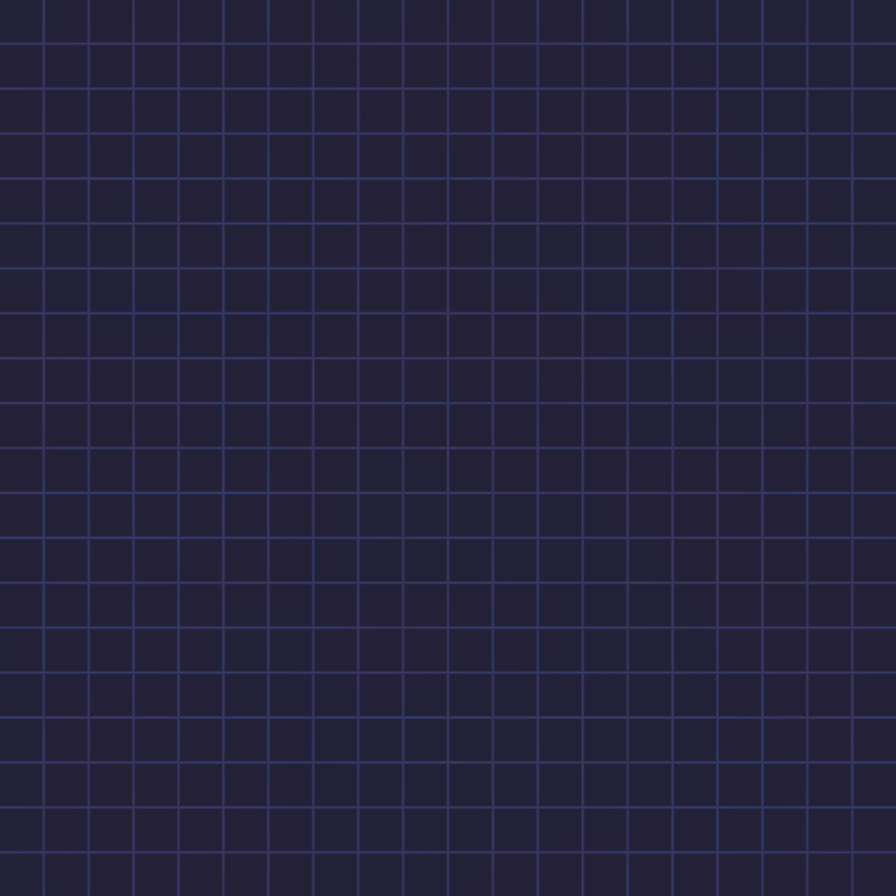
Write a WebGL 1 fragment shader that draws this pattern.

```glsl
precision highp float;
// Thin indigo square grid on a dark violet-navy ground.
// Lines come from the distance to the nearest rule on each axis; slow value
// noise drifts the hue and strength, and a weak halo tints the ground beside them.

uniform vec2 u_resolution;

const float PITCH = 0.05013;      // distance between rules
const float LAST_RULE = 9.0;      // rules on each side of the centre one
const float LINE_HALF = 0.0012;   // half the line width
const float LINE_SOFT = 0.0016;   // softness of the line edge
const float HALO_REACH = 0.0042;  // spread of the tint beside a line
const float HALO_AMOUNT = 0.45;
const float FADE = 0.22;          // strength lost on the weakest stretches
const float GROUND_DRIFT = 0.007; // hue change across the ground

const vec3 GROUND = vec3(0.140, 0.130, 0.215);
const vec3 HALO = vec3(0.130, 0.130, 0.240);
const vec3 LINE_VIOLET = vec3(0.252, 0.228, 0.405);
const vec3 LINE_BLUE = vec3(0.215, 0.240, 0.440);

float hash(vec2 p) {
  vec3 q = fract(vec3(p.xyx) * 0.1031);
  q += dot(q, q.yzx + 33.33);
  return fract((q.x + q.y) * q.z);
}

float noise(vec2 p) {
  vec2 cell = floor(p);
  vec2 f = fract(p);
  f = f * f * (3.0 - 2.0 * f);
  float low = mix(hash(cell), hash(cell + vec2(1.0, 0.0)), f.x);
  float high = mix(hash(cell + vec2(0.0, 1.0)), hash(cell + vec2(1.0, 1.0)), f.x);
  return mix(low, high, f.y);
}

void main() {
  vec2 uv = gl_FragCoord.xy / u_resolution;
  float pixel = 1.0 / min(u_resolution.x, u_resolution.y);

  // Nearest vertical (x) and horizontal (y) rule
  vec2 centred = uv - 0.5;
  vec2 rule = clamp(floor(centred / PITCH + 0.5), -LAST_RULE, LAST_RULE);
  vec2 dist = abs(centred - rule * PITCH);

  // Smoothed coverage of each rule
  float soft = max(LINE_SOFT, 0.8 * pixel);
  vec2 cover = 1.0 - smoothstep(LINE_HALF - soft, LINE_HALF + soft, dist);

  // Uneven strength along each rule
  vec2 wear = vec2(noise(vec2(rule.x * 3.7 + 40.0, uv.y * 14.0)),
                   noise(vec2(uv.x * 14.0, rule.y * 3.7 + 90.0)));
  cover *= 1.0 - FADE * wear * vec2(1.0, 0.6);
  float line = max(cover.x, cover.y);

  // Ground with a slow drift between violet and navy
  float drift = noise(uv * 7.0 + 5.0) - 0.5;
  vec3 color = GROUND + GROUND_DRIFT * drift * vec3(-1.0, 0.4, 0.6);
  vec2 halo = exp(-dist * dist / (HALO_REACH * HALO_REACH));
  color = mix(color, HALO, HALO_AMOUNT * max(halo.x, halo.y));

  // Lines, bluer in some stretches than in others
  float blueness = smoothstep(0.2, 0.8, noise(uv * 11.0 + 20.0));
  color = mix(color, mix(LINE_VIOLET, LINE_BLUE, blueness), line);

  gl_FragColor = vec4(color, 1.0);
}
```
